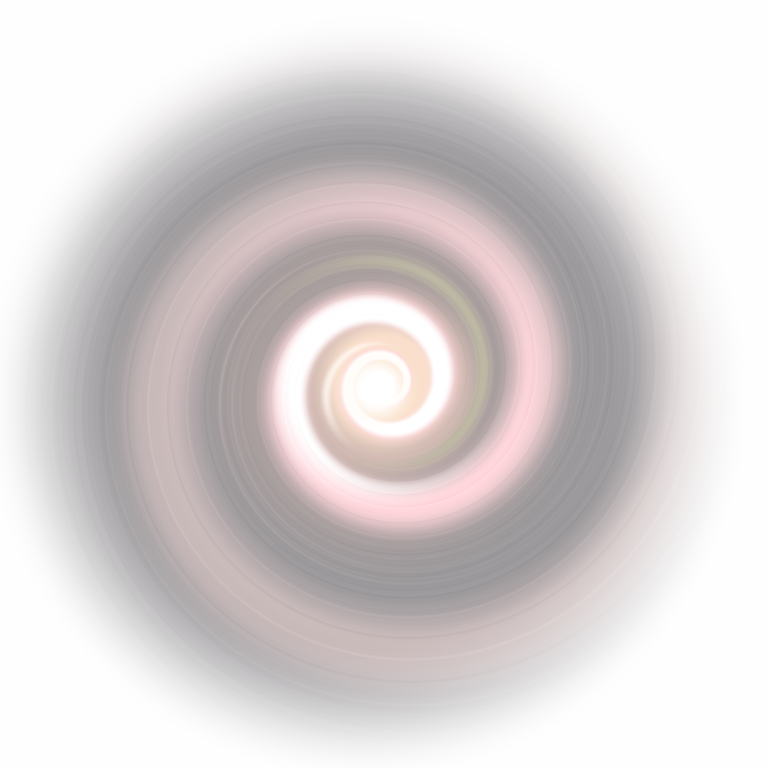
Reproduce this background procedurally as a WebGL 1 fragment shader.

```glsl
precision highp float;
// A glowing spiral: one pink arm unwinds from a white core over a soft gray disc.
// A radius-to-turns curve minus the polar angle gives the place across the arm;
// colours follow from that place and the turn count, with layered sines as streaks.

uniform vec2 u_resolution;

const float TAU = 6.2831853;

// Turns the arm has made when its ridge reaches this radius.
float turnsAt(float radius) {
  if (radius < 0.06) return -0.239 + 1.1 * log(max(radius, 0.002) / 0.06);
  return -0.853 + sqrt(22.57 * radius - 0.977);
}

// Soft band: one at the centre, zero at the given half width.
float band(float x, float centre, float halfWidth) {
  return 1.0 - smoothstep(0.0, halfWidth, abs(x - centre));
}

// Fine streaks that run along the spiral and drift slowly across it.
float streaks(float phase, float radius) {
  float sum = 0.0;
  for (int i = 1; i <= 5; i++) {
    float k = float(i);
    float frequency = floor(5.0 + 7.3 * k);
    sum += sin(TAU * frequency * phase + 23.0 * k * radius + 1.7 * k) / (1.0 + 0.3 * k);
  }
  return sum;
}

// Gray valley between the windings: cream inside, bluish outside.
vec3 valleyColour(float turns, float across) {
  vec3 colour = mix(vec3(0.98, 0.88, 0.80), vec3(0.82, 0.73, 0.70), smoothstep(-0.25, 0.3, turns));
  colour = mix(colour, vec3(0.66, 0.62, 0.62), smoothstep(0.25, 0.7, turns));
  colour = mix(colour, vec3(0.61, 0.60, 0.61), smoothstep(0.9, 1.4, turns));
  float olive = band(across, 0.53, 0.13) * smoothstep(0.25, 0.45, turns)
              * (1.0 - smoothstep(0.7, 0.95, turns));
  return mix(colour, vec3(0.74, 0.72, 0.64), olive);
}

void main() {
  vec2 p = (gl_FragCoord.xy - 0.5 * u_resolution) / min(u_resolution.x, u_resolution.y);
  float radius = length(p);
  float angle = radius > 0.0001 ? atan(p.y, p.x) / TAU : 0.0;
  float turns = turnsAt(radius);
  float phase = turns - angle;
  float across = fract(phase);                    // 0 on the ridge, 0.5 in the valley
  float offset = fract(phase + 0.5) - 0.5;        // signed distance from the ridge

  // Pink arm, fading to a dusty tone as it unwinds.
  vec3 armColour = mix(vec3(1.0, 0.84, 0.86), vec3(0.79, 0.73, 0.73), smoothstep(0.85, 1.55, turns));
  float arm = 1.0 - smoothstep(0.03, 0.35, abs(offset - 0.01));
  vec3 colour = mix(valleyColour(turns, across), armColour, arm);

  // White heat along the inner part of the arm.
  float heat = 1.0 - smoothstep(0.10, 0.25, abs(offset + 0.03));
  colour = mix(colour, vec3(1.0), heat * (1.0 - smoothstep(0.45, 0.83, turns)));

  // Pale inner wisp and thin glints in the outer valley.
  float wisp = band(across, 0.48 + 0.4 * turns, 0.08)
             * smoothstep(-0.5, -0.25, turns) * (1.0 - smoothstep(0.0, 0.25, turns));
  colour = mix(colour, vec3(1.0, 0.97, 0.95), 0.8 * wisp);
  float glint = band(across, 0.34, 0.012) + band(across, 0.60, 0.015)
              + 0.7 * band(across, 0.50, 0.02);
  glint *= smoothstep(0.85, 1.1, turns) * (1.0 - smoothstep(1.4, 1.65, turns));
  colour += glint * vec3(0.06, 0.05, 0.05) * (0.6 + 0.4 * sin(TAU * angle - 0.8));

  colour += 0.007 * streaks(phase, radius) * smoothstep(0.05, 0.15, radius);

  // White core with a faint cream rim.
  float core = 1.0 - smoothstep(0.018, 0.057, length(p - vec2(-0.010, -0.006)));
  colour = mix(colour, mix(vec3(1.0, 0.97, 0.91), vec3(1.0), core), core);

  // The disc sits slightly low and left, and melts into white.
  float fade = smoothstep(0.31, 0.50, length(p - vec2(-0.024, -0.016)));
  gl_FragColor = vec4(mix(clamp(colour, 0.0, 1.0), vec3(0.995), fade), 1.0);
}
```
